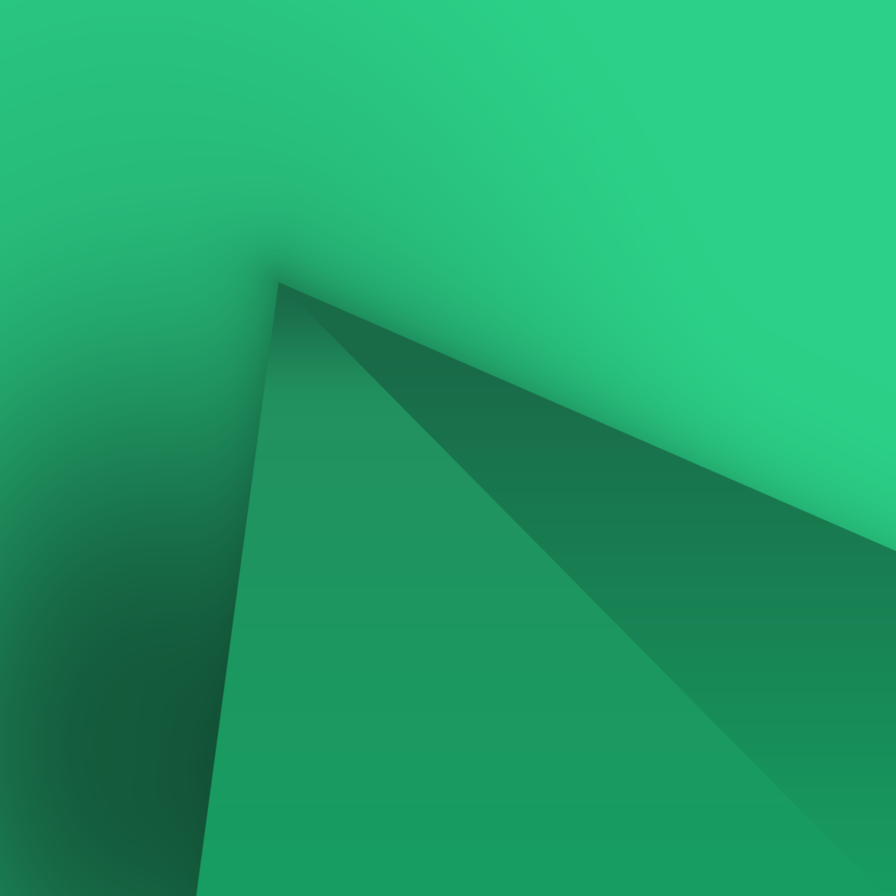
This background is drawn by a WebGL 1 fragment shader. Its source:

```glsl
precision highp float;

uniform vec2 u_resolution;

// Folded shape: the apex and the lower ends of its three edges
const vec2 APEX = vec2(0.311, 0.685);
const vec2 LEFT_FOOT = vec2(0.219, 0.0);
const vec2 RIDGE_FOOT = vec2(0.988, 0.0);
const vec2 RIGHT_FOOT = vec2(1.0, 0.385);

// Backdrop colours and the dark pool at the lower left
const vec3 POOL_DARK = vec3(0.078, 0.36, 0.238);
const vec3 BACK_MID = vec3(0.152, 0.73, 0.475);
const vec3 BACK_BRIGHT = vec3(0.170, 0.82, 0.533);
const vec2 POOL_CENTER = vec2(0.15, 0.17);
const vec2 POOL_SCALE = vec2(1.5, 1.0);
const vec2 POOL_FADE = vec2(0.05, 0.65);
const vec2 BRIGHT_FADE = vec2(0.55, 1.15);

// Face colours
const vec3 FACE_DARK = vec3(0.098, 0.415, 0.28);
const vec3 FACE_LIT = vec3(0.130, 0.57, 0.375);
const vec3 FACE_BASE = vec3(0.088, 0.615, 0.38);
const float TIP_SHADE_END = 0.54;
const float SIDE_SHADE_TOP = 0.60;

// Soft shadow cast around the outline
const float SHADOW_WIDTH = 0.042;
const float SHADOW_NEAR = 0.25;
const float SHADOW_FAR = 0.13;
const float SHADOW_REACH = 0.75;

// Signed distance to a line through the apex, positive on its left
float sideOf(vec2 p, vec2 foot) {
    vec2 dir = normalize(foot - APEX);
    vec2 q = p - APEX;
    return dir.x * q.y - dir.y * q.x;
}

// Distance to an edge that starts at the apex and runs past its foot
float edgeDistance(vec2 p, vec2 foot) {
    vec2 dir = normalize(foot - APEX);
    vec2 q = p - APEX;
    return length(q - dir * max(dot(q, dir), 0.0));
}

vec3 backdrop(vec2 p) {
    float d = length((p - POOL_CENTER) * POOL_SCALE);
    vec3 color = mix(POOL_DARK, BACK_MID, smoothstep(POOL_FADE.x, POOL_FADE.y, d));
    color = mix(color, BACK_BRIGHT, smoothstep(BRIGHT_FADE.x, BRIGHT_FADE.y, d));

    float outline = min(edgeDistance(p, LEFT_FOOT), edgeDistance(p, RIGHT_FOOT));
    float along = clamp(distance(p, APEX) / SHADOW_REACH, 0.0, 1.0);
    float strength = mix(SHADOW_NEAR, SHADOW_FAR, along);
    return color * (1.0 - strength * exp(-outline / SHADOW_WIDTH));
}

vec3 frontFace(float y) {
    vec3 color = mix(FACE_BASE, FACE_LIT, clamp(y / TIP_SHADE_END, 0.0, 1.0));
    return mix(color, FACE_DARK, smoothstep(TIP_SHADE_END, APEX.y, y));
}

vec3 sideFace(float y) {
    return mix(FACE_BASE, FACE_DARK, clamp(y / SIDE_SHADE_TOP, 0.0, 1.0));
}

void main() {
    vec2 p = gl_FragCoord.xy / u_resolution;
    float pixel = 1.0 / min(u_resolution.x, u_resolution.y);

    // Split the shape along its ridge
    float front = smoothstep(-pixel, pixel, -sideOf(p, RIDGE_FOOT));
    vec3 faces = mix(sideFace(p.y), frontFace(p.y), front);

    // Lay the shape over the backdrop
    float inside = min(sideOf(p, LEFT_FOOT), -sideOf(p, RIGHT_FOOT));
    float cover = smoothstep(-pixel, pixel, inside);
    gl_FragColor = vec4(mix(backdrop(p), faces, cover), 1.0);
}
```
